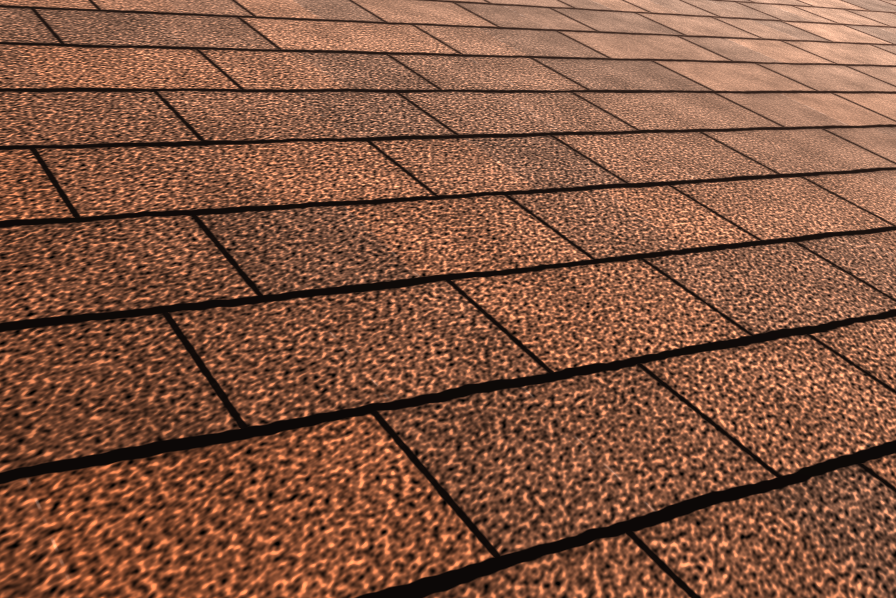
Give the GLSL for this texture, as a Shadertoy shader.

```glsl
// Granulated roof shingles receding in perspective towards the upper right.
// A projective map turns the canvas into roof coordinates (along, down);
// courses, staggered tabs, shadow gaps and gradient noise grit are laid there.

float hash(vec2 p) {
    p = fract(p * vec2(0.1031, 0.1973));
    p += dot(p, p.yx + 33.33);
    return fract((p.x + p.y) * p.x);
}

vec2 gradient(vec2 cell) {
    float angle = 6.2832 * hash(cell);
    return vec2(cos(angle), sin(angle));
}

float gradientNoise(vec2 p) {
    vec2 i = floor(p), f = fract(p);
    vec2 u = f * f * f * (f * (f * 6.0 - 15.0) + 10.0);
    vec2 e = vec2(0.0, 1.0);
    return mix(mix(dot(gradient(i), f),
                   dot(gradient(i + e.yx), f - e.yx), u.x),
               mix(dot(gradient(i + e.xy), f - e.xy),
                   dot(gradient(i + e.yy), f - e.yy), u.x), u.y);
}

// Stagger of the courses: first joint, width of the first tab, width of the rest
const vec3 stagger[8] = vec3[8](
    vec3(1.055, 0.77, 0.80), vec3(1.500, 0.76, 0.70),
    vec3(1.210, 0.85, 0.79), vec3(0.755, 0.96, 0.71),
    vec3(1.016, 0.92, 0.64), vec3(0.803, 0.67, 0.61),
    vec3(1.045, 0.65, 0.55), vec3(1.295, 0.61, 0.60));

// Coverage of a line of given half width, with softly smoothed sides
float lineCover(float dist, float halfWidth, float pixel) {
    return 1.0 - smoothstep(halfWidth - 0.9 * pixel, halfWidth + 0.9 * pixel, abs(dist));
}

void mainImage(out vec4 fragColor, in vec2 fragCoord) {
    // Canvas position, measured down from the top edge in canvas widths
    vec2 p = vec2(fragCoord.x, iResolution.y - fragCoord.y) / iResolution.x;

    // Perspective: nearness is the distance below the tilted horizon
    float nearness = p.y + 0.3906 - 0.215 * p.x;
    float along = (p.x + 0.3776) / nearness;
    float down = 10.53 - 4.186 * (1.0 - 0.432 * p.x) / nearness;
    vec2 pixel = vec2(fwidth(along), fwidth(down));
    float haze = min(2.0 * exp(-4.0 * nearness), 1.0);

    // Slightly uneven course edges
    float edgeDown = down + 0.025 * gradientNoise(vec2(along * 5.0, floor(down + 0.5) * 7.3))
                          + 0.014 * gradientNoise(vec2(along * 28.0, down * 3.0));
    float course = floor(edgeDown);
    float drop = edgeDown - course;

    // Find the tab of this course: index, left end and width
    vec3 spacing = stagger[int(course) & 7];
    float a = along - spacing.x;
    float index = -1.0, left = -1.2, width = 1.2;
    if (a >= spacing.y) {
        index = 1.0 + floor((a - spacing.y) / spacing.z);
        left = spacing.y + (index - 1.0) * spacing.z;
        width = spacing.z;
    } else if (a >= 0.0) {
        index = 0.0;
        left = 0.0;
        width = spacing.y;
    }
    float local = a - left;
    vec2 tab = vec2(course + 20.0, index + 5.0);

    // Some tabs are made of two overlapping pieces of different tone
    float seamed = index < 0.5 ? 1.0 : step(0.45, hash(tab + 31.0));
    float seamDist = local - width * (index < 0.0 ? 0.5 : 0.42 + 0.14 * hash(tab + 7.0));
    float piece = seamed * smoothstep(-0.012, 0.012, seamDist);
    float tone = mix(hash(tab * 3.7), hash(tab * 5.3 + 11.0), piece);

    // Base colour: deep and warm nearby, pale in the distance and to the right
    float light = min(haze + 0.16 * p.x, 1.0);
    vec3 color = mix(vec3(0.41, 0.215, 0.125), vec3(0.86, 0.67, 0.56), light);
    color *= 0.90 + 0.20 * tone;
    color = mix(color, vec3(dot(color, vec3(0.4, 0.4, 0.2))), 0.16 * (1.0 - tone));

    // Weathered blotches
    color *= 1.0 + 0.20 * gradientNoise(vec2(along * 5.0, down * 2.0))
                 + 0.10 * gradientNoise(vec2(along * 19.0, down * 6.0));

    // Mineral granules, round on the canvas and shrinking with distance
    vec2 grit = vec2((p.x - 0.5) / nearness * 100.0, down * 29.0);
    float footprint = max(pixel.x * 70.0, pixel.y * 29.0);
    float visible = (1.0 - 0.85 * smoothstep(0.35, 1.5, footprint)) * (1.0 - 0.6 * haze);
    float grain = gradientNoise(grit)
                + 0.6 * gradientNoise(mat2(1.3, 0.8, -0.8, 1.3) * grit + 40.0);
    color *= 1.0 + 1.35 * visible * grain;
    color += vec3(0.20, 0.11, 0.06) * visible * smoothstep(0.1, 0.6, grain);

    // Broken pale scuff along each seam
    float scuff = smoothstep(-0.1, 0.3, gradientNoise(vec2(along * 9.0, down * 14.0)));
    color += 0.18 * seamed * scuff * lineCover(seamDist, 0.0022, pixel.x);

    // Soft shade under the upper course and beside the joints
    float jointDist = min(local, width - local);
    color *= 1.0 - 0.30 * exp(-drop * 16.0) - 0.22 * exp(-jointDist * 80.0);

    // Dark gaps: joints between tabs, then the thicker course edges
    float ragged = 0.003 * gradientNoise(vec2(along * 20.0, down * 16.0));
    float joint = lineCover(jointDist + ragged, 0.0072, pixel.x);
    float thick = 0.034 + 0.018 * gradientNoise(vec2(along * 3.0, floor(down + 0.5) * 4.7));
    float edge = lineCover(edgeDown - floor(edgeDown + 0.5), thick, pixel.y);
    vec3 gap = mix(vec3(0.045, 0.03, 0.026), vec3(0.46, 0.31, 0.25), haze * haze);
    color = mix(color, gap, max(0.96 * joint, edge));

    fragColor = vec4(clamp(color, 0.0, 1.0), 1.0);
}
```
